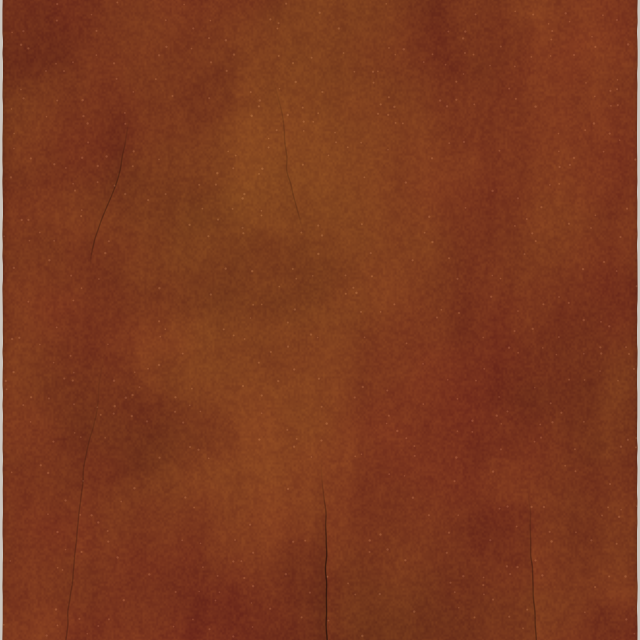
A WebGL 2 fragment shader for this texture:

```glsl
#version 300 es
precision highp float;
// Worn reddish-brown leather with soft stains, fine grain, long creases and pale side edges.

#define DARK_HIDE   vec3(0.430, 0.178, 0.104)
#define LIGHT_HIDE  vec3(0.550, 0.275, 0.132)
#define EDGE_COLOR  vec3(0.800, 0.775, 0.750)
#define EDGE_WIDTH  0.0042
#define BASE_TONE   0.45
#define CLOUD_GAIN  1.15
#define STREAK_GAIN 0.50
#define GRAIN_GAIN  0.62
#define STAIN_DEPTH 0.30
#define SPECK_CELLS 75.0
#define SPECK_SHARE 0.10
#define CREASE_HALF 0.0022

uniform vec2 u_resolution;
out vec4 fragColor;

// Integer hash, 0 to 1
float hash(vec2 cell) {
    uvec2 q = uvec2(ivec2(cell)) * uvec2(1597334673u, 3812015801u);
    uint n = (q.x ^ q.y) * 1597334673u;
    n = (n ^ (n >> 15)) * 2246822519u;
    n ^= n >> 13;
    return float(n >> 8) / 16777216.0;
}

float noise(vec2 p) {
    vec2 cell = floor(p), f = fract(p);
    f = f * f * (3.0 - 2.0 * f);
    float low = mix(hash(cell), hash(cell + vec2(1, 0)), f.x);
    float high = mix(hash(cell + vec2(0, 1)), hash(cell + vec2(1, 1)), f.x);
    return mix(low, high, f.y);
}

float fbm(vec2 p) {
    float sum = 0.0, weight = 0.5;
    for (int i = 0; i < 5; i++) {
        sum += weight * noise(p);
        p = mat2(1.6, 1.2, -1.2, 1.6) * p + 17.3;
        weight *= 0.5;
    }
    return sum / 0.96875;
}

// Small pale specks, one candidate per grid cell
float specks(vec2 uv, float pixel) {
    vec2 p = uv * SPECK_CELLS, cell = floor(p);
    vec2 center = 0.2 + 0.6 * vec2(hash(cell + 31.0), hash(cell + 77.0));
    float size = mix(0.0006, 0.0014, hash(cell + 113.0));
    float d = length(fract(p) - center) / SPECK_CELLS;
    float present = step(hash(cell + 211.0), SPECK_SHARE);
    return present * (1.0 - smoothstep(size - pixel * 0.5, size + pixel, d));
}

// Fold running from foot to tip: x = sharp line, y = shade to the left minus light to the right
vec2 crease(vec2 uv, vec2 foot, vec2 tip) {
    float along = (uv.y - foot.y) / (tip.y - foot.y);
    float wander = noise(vec2(uv.y * 11.0, foot.x * 70.0)) - 0.5;
    wander += 0.25 * (noise(vec2(uv.y * 45.0, foot.x * 90.0)) - 0.5);
    float d = uv.x - mix(foot.x, tip.x, along) - 0.014 * wander;
    float fade = smoothstep(0.0, 0.15, along) * (1.0 - smoothstep(0.55, 1.0, along));
    float line = 1.0 - smoothstep(0.0, CREASE_HALF, abs(d));
    float side = exp(-abs(d) / 0.012) * (d < 0.0 ? 0.6 : -0.4) * smoothstep(0.0, 0.003, abs(d));
    return fade * vec2(line, side);
}

void main() {
    vec2 uv = gl_FragCoord.xy / u_resolution;
    float pixel = 1.0 / min(u_resolution.x, u_resolution.y);

    // Broad clouds, vertical streaks and darker stains
    vec2 warp = vec2(fbm(uv * 4.0 + 5.0), fbm(uv * 4.0 + 41.0)) - 0.5;
    float cloud = fbm(uv * vec2(4.5, 4.0) + warp * 1.2 + 11.0) - 0.5;
    float streak = fbm(uv * vec2(26.0, 4.0) + warp + 63.0) - 0.5;
    float stain = smoothstep(0.56, 0.76, fbm(uv * vec2(6.0, 7.0) + warp + 91.0));
    float middle = exp(-pow((uv.x - 0.46) / 0.22, 2.0));

    // Fine pebbled grain
    float grain = 0.4 * noise(uv * 150.0 + 7.0) + 0.6 * noise(uv * vec2(330.0, 290.0) + 19.0) - 0.5;

    float tone = BASE_TONE + CLOUD_GAIN * cloud + STREAK_GAIN * streak + GRAIN_GAIN * grain;
    tone += 0.14 * (middle - 0.38) - STAIN_DEPTH * stain;
    vec3 color = mix(DARK_HIDE, LIGHT_HIDE, clamp(tone, -0.25, 1.25));

    // Drift between redder and yellower hide
    float redness = fbm(uv * 3.0 + 137.0) - 0.5 - 0.12 * (middle - 0.38);
    color += redness * vec3(0.05, -0.05, 0.015);
    color += specks(uv, pixel) * vec3(0.11, 0.10, 0.08);

    // Creases: two sharp ones at the bottom, softer ones at the left and top
    vec2 fold = crease(uv, vec2(0.518, -0.12), vec2(0.505, 0.30));
    fold += 0.6 * crease(uv, vec2(0.836, -0.10), vec2(0.822, 0.26));
    fold += 0.4 * crease(uv, vec2(0.085, -0.12), vec2(0.165, 0.50));
    fold += 0.5 * crease(uv, vec2(0.140, 0.58), vec2(0.210, 0.84));
    fold += 0.3 * crease(uv, vec2(0.470, 0.64), vec2(0.425, 0.90));
    color *= 1.0 - 0.50 * fold.x - 0.14 * fold.y;

    // Pale, slightly rough strips along both sides
    float rim = min(uv.x, 1.0 - uv.x);
    float border = EDGE_WIDTH + 0.0008 * (noise(vec2(uv.y * 60.0, uv.x * 2.0)) - 0.5);
    color *= 1.0 - 0.15 * exp(-max(rim - border, 0.0) / 0.004);
    color = mix(EDGE_COLOR, color, smoothstep(border - 0.5 * pixel, border + 0.5 * pixel, rim));

    fragColor = vec4(color, 1.0);
}
```
